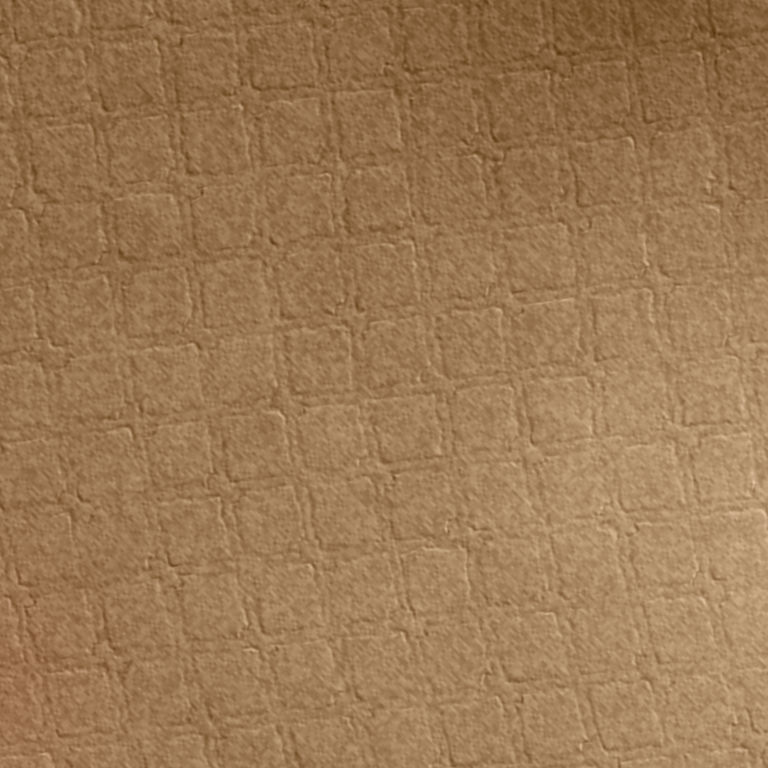
Write a three.js fragment shader that draws this texture.

```glsl
// Tan fleece embossed with a tilted grid of square pillows, double creases and diagonal knots.
varying vec2 vUv;

const vec3 SHADE_TAN = vec3(0.50, 0.36, 0.21);
const vec3 LIGHT_TAN = vec3(0.72, 0.59, 0.45);
const vec3 WARM_TINT = vec3(0.018, -0.010, 0.0);
const vec2 GRID_ORIGIN = vec2(0.657, 0.609);  // a knotted crossing
const float PITCH = 0.1;                      // cell size on the canvas
const float TILT = 0.118;                     // grid rotation in radians
const float DRAPE = 0.15;                     // sideways bow of the lower rows
const float BAND_HALF = 0.075;                // half gap of a double crease, in cells
const float CREASE_WIDTH = 0.036;
const float KNOT_REACH = 0.11;
const float KNOT_HALF = 0.135;
const float WOBBLE = 0.07;
const float FRAY = 0.045;
const float RELIEF = 0.62;
const float HOLLOW_SHADE = 0.30;
const float GRAIN = 0.68;
const float GRAIN_RELIEF = 0.42;
const vec2 LIGHT_DIR = vec2(0.72, 0.69);

float hash(vec2 p) {
  vec3 q = fract(vec3(p.xyx) * 0.1031);
  q += dot(q, q.yzx + 33.33);
  return fract((q.x + q.y) * q.z);
}

float noise(vec2 p) {
  vec2 i = floor(p);
  vec2 f = fract(p);
  f = f * f * (3.0 - 2.0 * f);
  return mix(mix(hash(i), hash(i + vec2(1.0, 0.0)), f.x),
             mix(hash(i + vec2(0.0, 1.0)), hash(i + 1.0), f.x), f.y);
}

vec2 jitter(vec2 p) {
  return vec2(noise(p), noise(p + 57.0)) - 0.5;
}

float blob(vec2 p, vec2 center, vec2 size) {
  vec2 q = (p - center) / size;
  return exp(-dot(q, q));
}

// Canvas position to cell units, bowed where the cloth drapes
vec2 toGrid(vec2 p) {
  vec2 r = p - GRID_ORIGIN;
  float below = max(-r.y, 0.0);
  r.x -= DRAPE * below * below;
  float c = cos(TILT);
  float s = sin(TILT);
  return vec2(c * r.x + s * r.y, c * r.y - s * r.x) / PITCH;
}

// Embossed height: raised pillows, sunken bands, narrow creases on their rims
float emboss(vec2 p) {
  vec2 g = toGrid(p);
  vec2 seed = g + 40.0;
  g += WOBBLE * jitter(seed * 6.0) + FRAY * jitter(seed * 17.0);
  vec2 crossing = floor(g + 0.5);
  vec2 q = g - crossing;
  float band = min(abs(q.x), abs(q.y)) - BAND_HALF;

  // Knots sit on every other crossing and cut the pillow corners
  float knotted = 1.0 - mod(crossing.x + crossing.y, 2.0);
  vec2 k = vec2(q.x - q.y, q.x + q.y) * 0.7071;
  float knot = length(vec2(max(abs(k.x) - KNOT_REACH, 0.0), k.y)) - KNOT_HALF;
  float d = mix(band, min(band, knot), knotted);

  float nearKnot = knotted * (1.0 - smoothstep(0.0, 0.14, knot));
  float wear = mix(0.4, 1.0, noise(seed * 1.7)) * mix(0.55, 1.2, noise(seed * 7.0 + 13.0));
  float strength = mix(wear, 1.35, nearKnot);
  float pillow = 0.5 * smoothstep(-0.07, 0.07, d);
  float crease = 0.65 * exp(-d * d / (CREASE_WIDTH * CREASE_WIDTH));
  float bead = 0.25 * nearKnot * exp(-dot(k, k) / 0.006);
  return strength * (pillow - crease) + bead;
}

// Short nap: fine tufts, slightly stretched along a diagonal
float nap(vec2 p) {
  vec2 fibre = vec2(p.x + p.y, (p.y - p.x) * 0.8) * 0.7071;
  float fine = noise(fibre * 270.0 + 500.0);
  float coarse = noise(fibre * 135.0 + 900.0);
  return 0.6 * fine + 0.4 * coarse - 0.5;
}

// Broad lighting from shaded top to bright lower right
float broadTone(vec2 p) {
  float tone = 0.51 - 0.23 * smoothstep(0.4, 1.0, p.y);
  tone += 0.50 * blob(p, vec2(1.04, 0.36), vec2(0.40, 0.36));
  tone += 0.10 * blob(p, vec2(0.6, 0.05), vec2(0.5, 0.3));
  tone -= 0.33 * blob(p, vec2(0.82, 1.04), vec2(0.36, 0.18));
  tone -= 0.10 * blob(p, vec2(0.0, 0.3), vec2(0.25, 0.35));
  return tone + 0.14 * (noise(p * 9.0 + 20.0) - 0.5);
}

void main() {
  vec2 p = vUv;
  vec2 reliefStep = LIGHT_DIR * 0.0022;
  vec2 napStep = LIGHT_DIR * 0.0016;

  // Slope facing the light, plus a little shade inside creases
  float slope = emboss(p - reliefStep) - emboss(p + reliefStep);
  float hollow = min(emboss(p), 0.0);

  float tone = broadTone(p);
  tone += RELIEF * slope + HOLLOW_SHADE * hollow;
  tone += GRAIN * nap(p) + GRAIN_RELIEF * (nap(p - napStep) - nap(p + napStep));

  vec3 color = mix(SHADE_TAN, LIGHT_TAN, tone);
  color += WARM_TINT * blob(p, vec2(0.0, 0.1), vec2(0.16, 0.2));
  gl_FragColor = vec4(clamp(color, 0.0, 1.0), 1.0);
}
```
